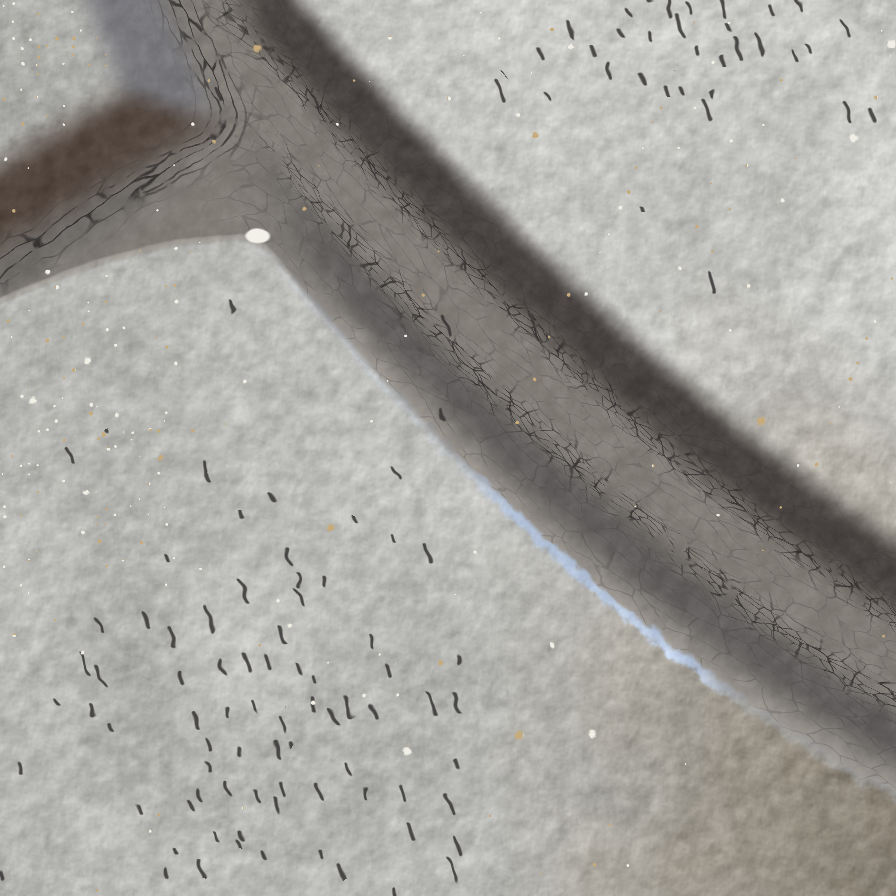
A three.js fragment shader for this texture:

```glsl
// Weathered grey stone slabs parted by a cracked, forked groove.
varying vec2 vUv;

const vec3 SLAB_COOL = vec3(0.725, 0.725, 0.71);
const vec3 SLAB_PALE = vec3(0.775, 0.775, 0.76);
const vec3 SLAB_BROWN = vec3(0.57, 0.54, 0.49);
const vec3 FLOOR = vec3(0.51, 0.49, 0.465);
const vec3 HOLLOW = vec3(0.385, 0.375, 0.37);
const vec3 LIP = vec3(0.60, 0.58, 0.555);
const vec3 WALL = vec3(0.285, 0.265, 0.255);
const vec3 RUST = vec3(0.32, 0.27, 0.24);
const vec3 STEEL = vec3(0.47, 0.47, 0.49);
const vec3 FROST = vec3(0.70, 0.76, 0.85);
const vec3 INK = vec3(0.17, 0.16, 0.16);
const vec2 LIGHT_STEP = vec2(-0.0022, 0.0028);
const float PIT_LEAN = 0.32;

float hash(vec2 p) { return fract(sin(dot(p, vec2(127.1, 311.7))) * 43758.5453); }
vec2 hash2(vec2 p) { return vec2(hash(p), hash(p + 37.3)); }

float noise(vec2 p) {
  vec2 i = floor(p), f = fract(p);
  f = f * f * (3.0 - 2.0 * f);
  return mix(mix(hash(i), hash(i + vec2(1, 0)), f.x),
             mix(hash(i + vec2(0, 1)), hash(i + vec2(1, 1)), f.x), f.y);
}

float fbm(vec2 p) {
  float sum = 0.0, amp = 0.5;
  for (int i = 0; i < 5; i++) {
    sum += amp * noise(p);
    p = mat2(1.6, 1.2, -1.2, 1.6) * p + 5.7;
    amp *= 0.5;
  }
  return sum;
}

float smin(float a, float b, float k) {
  float h = max(k - abs(a - b), 0.0) / k;
  return min(a, b) - h * h * k * 0.25;
}

float fall(float a, float b, float x) { return 1.0 - smoothstep(a, b, x); }

// Crack lines along the borders of random cells
float cracks(vec2 p, float width) {
  vec2 cell = floor(p);
  float near = 9.0, next = 9.0;
  for (int j = -1; j <= 1; j++) for (int i = -1; i <= 1; i++) {
    vec2 c = cell + vec2(i, j);
    float d = length(c + hash2(c) - p);
    next = min(next, max(near, d));
    near = min(near, d);
  }
  return fall(width * 0.25, width, next - near);
}

// Short leaning strokes, one per cell where density allows
float pits(vec2 p, float density, float seed) {
  p += 0.006 * (vec2(noise(p * 90.0), noise(p * 90.0 + 9.0)) - 0.5);
  vec2 size = vec2(0.031, 0.047), q = vec2(p.x + PIT_LEAN * p.y, p.y) / size + seed;
  vec2 id = floor(q), r = hash2(id + seed);
  vec2 d = (fract(q) - mix(vec2(0.25, 0.35), vec2(0.75, 0.65), r)) * size;
  float reach = mix(0.003, 0.014, r.x * r.y + 0.2 * r.x);
  d.y -= clamp(d.y, -reach, reach);
  return fall(0.0008, 0.0032, length(d)) * step(hash(id + seed + 4.0), density);
}

float specks(vec2 p, float scale, float density) {
  vec2 q = p * scale, id = floor(q), r = hash2(id);
  float d = length(fract(q) - 0.3 - 0.4 * r) + 0.12 * (noise(p * 400.0) - 0.5);
  return fall(0.10, 0.22, d / (0.4 + r.x)) * step(hash(id + 8.0), density);
}

void main() {
  vec2 p = vUv;
  float grain = fbm(p * 75.0), broad = fbm(p * 7.0 + 3.0);
  float relief = fbm(p * 38.0) - fbm((p + LIGHT_STEP) * 38.0);
  vec2 w = p + 0.006 * (vec2(fbm(p * 22.0), fbm(p * 22.0 + 8.0)) - 0.5);

  // Groove borders and the corner block
  float upper = 1.0 - 1.056 * (w.x - 0.326) + 0.335 * (w.x - 0.326) * (w.x - 0.56);
  float slope = 0.661 - (w.x - 0.352) + 0.488 * (w.x - 0.352) * (w.x - 0.677);
  float lower = smin(slope, 0.664 + 0.48 * w.x - 0.8 * w.x * w.x, 0.03);
  float t = (w.y - lower) / (upper - lower);
  float edgeLow = (w.y - lower) * 0.75, edgeHigh = (w.y - upper) * 0.73;
  float side = dot(w - vec2(0.205, 1.0), vec2(-0.907, -0.42));
  float base = dot(w - vec2(0.0, 0.70), vec2(-0.502, 0.865));
  float block = smin(side, base, 0.04);

  // Groove floor, hollow, lip and shaded wall
  float arm = smoothstep(0.24, 0.40, p.x);
  vec3 col = mix(FLOOR, HOLLOW, fall(0.26, 0.42, t) * arm);
  col = mix(col, LIP, fall(0.0, 0.20, t) * arm);
  col = mix(col, WALL, smoothstep(0.64, 0.84, t) * smoothstep(0.22, 0.32, p.x));
  col = mix(col, HOLLOW, 0.6 * fall(0.10, 0.26, p.x) * fall(0.0, 0.06, abs(block)));

  // Block flanks and its flat top
  vec3 flank = mix(STEEL, RUST, smoothstep(-0.025, 0.03, side - base));
  col = mix(col, flank, smoothstep(-0.005, 0.05, block));
  col = mix(col, SLAB_COOL - 0.05, smoothstep(0.075, 0.125, block + 0.02 * (broad - 0.5)));

  // Cracks following the groove and the foot of the block
  vec2 bend = 0.05 * (vec2(fbm(p * 14.0), fbm(p * 14.0 + 6.0)) - 0.5);
  float along = (p.x - p.y) * 0.7;
  float seams = exp(-pow((t - 0.37) / 0.065, 2.0)) * arm + exp(-pow((t - 0.72) / 0.06, 2.0));
  float inGroove = fall(-0.02, 0.0, block) * smoothstep(0.2, 0.28, p.x);
  float web = cracks(vec2((along + bend.x) * 24.0, t * 15.0 + bend.y * 30.0), 0.075);
  float fine = cracks(vec2((along + bend.y) * 38.0, t * 34.0 + bend.x * 40.0), 0.13);
  float crack = inGroove * (web * (0.22 + 0.7 * seams) + fine * 0.8 * seams);
  float foot = exp(-pow((block - 0.004) / 0.022, 2.0)) * fall(0.25, 0.31, p.x);
  crack += foot * cracks(vec2((p.x - 0.6 * p.y + bend.x) * 22.0, block * 85.0 + bend.y * 40.0), 0.16);
  col = mix(col, INK, 0.85 * clamp(crack, 0.0, 1.0) * smoothstep(0.25, 0.5, grain));

  // Slabs on both sides, browner toward the lower right
  float brown = smoothstep(0.48, 0.95, p.x + 0.3 * (broad - 0.5)) * fall(0.15, 0.5, p.y);
  vec3 left = mix(SLAB_COOL, SLAB_BROWN, brown);
  float stain = smoothstep(0.7, 1.0, p.x) * fall(0.0, 0.16, edgeHigh);
  vec3 right = mix(SLAB_PALE, SLAB_BROWN, 0.65 * stain);
  float onLeft = fall(-0.006, 0.004, edgeLow), onRight = smoothstep(-0.014, 0.022, edgeHigh);
  col = mix(mix(col, left, onLeft), right, onRight);
  float slab = max(max(onLeft, onRight), smoothstep(0.08, 0.12, block));

  // Frosted rim, shaded rim of the left arm
  float ragged = edgeLow + 0.014 * (grain - 0.5);
  float frost = 0.2 + 0.8 * smoothstep(0.50, 0.58, p.x) * fall(0.76, 0.84, p.x);
  col = mix(col, FROST, frost * smoothstep(0.26, 0.36, p.x) * fall(0.002, 0.009, abs(ragged + 0.003)));
  col = mix(col, LIP + 0.08, 0.6 * fall(0.001, 0.004, abs(edgeLow)) * fall(0.26, 0.36, p.x));

  // Grain, lit relief and broad mottling
  col += (grain - 0.48) * mix(0.10, 0.17, slab) + relief * mix(0.12, 0.38, slab);
  col += (broad - 0.48) * 0.14 * slab;

  // Pits in two clusters
  vec2 a = (p - vec2(0.28, 0.21)) / vec2(0.18, 0.18), b = (p - vec2(0.78, 0.96)) / vec2(0.19, 0.09);
  float density = 0.65 * exp(-dot(a, a)) * onLeft + 0.65 * exp(-dot(b, b)) * onRight;
  float pit = max(pits(p, density, 0.0), pits(p, density * 0.8, 13.4));
  col = mix(col, INK + 0.04, 0.85 * pit);

  // Pale and ochre grit, with one larger pebble at the fork
  float grit = fall(0.05, 0.32, p.x) * smoothstep(0.25, 0.5, p.y) * slab;
  float crumbs = max(specks(p, 105.0, 0.13 * grit), specks(p + 0.31, 48.0, 0.05 * grit));
  col = mix(col, mix(vec3(0.78, 0.67, 0.48), vec3(0.95, 0.94, 0.90), step(0.45, hash(floor(p * 48.0)))), crumbs);
  vec2 pebble = (w - vec2(0.288, 0.736)) / vec2(0.0145, 0.0085);
  col = mix(col, vec3(0.95, 0.94, 0.91), fall(0.8, 1.1, length(pebble)));

  gl_FragColor = vec4(clamp(col, 0.0, 1.0), 1.0);
}
```
